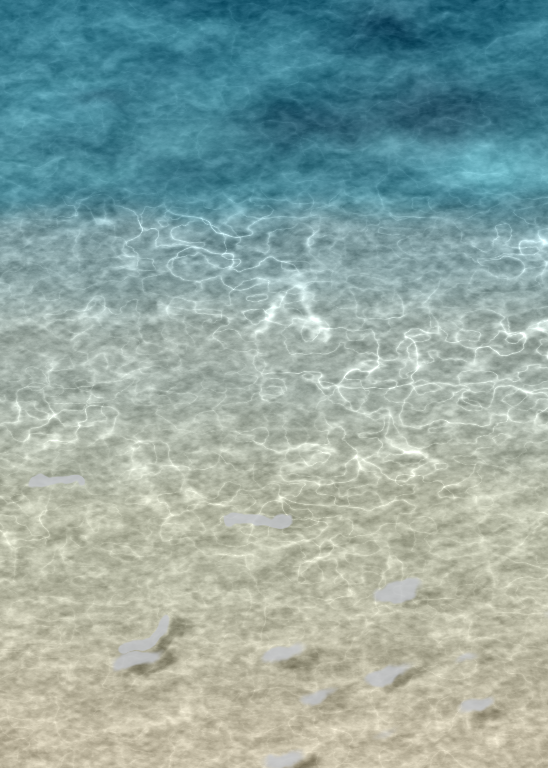
Give the GLSL for this texture, as a Shadertoy shader.

```glsl
// Clear shallow water seen from the shore: deep teal sea fading to pale sand.
// A vertical colour ramp is tinted by broad noise, then covered with warped
// ridged-noise caustics, fine ripples, dark hollows and scattered foam.

float hash(vec2 p) {
    return fract(sin(dot(p, vec2(127.1, 311.7))) * 43758.5453);
}

float noise(vec2 p) {
    vec2 i = floor(p), f = fract(p);
    f = f * f * (3.0 - 2.0 * f);
    return mix(mix(hash(i), hash(i + vec2(1, 0)), f.x),
               mix(hash(i + vec2(0, 1)), hash(i + vec2(1, 1)), f.x), f.y);
}

float fbm(vec2 p) {
    float sum = 0.0, amp = 0.5;
    for (int i = 0; i < 4; i++) {
        sum += amp * noise(p);
        p = mat2(1.6, 1.2, -1.2, 1.6) * p + 7.3;
        amp *= 0.5;
    }
    return sum / 0.9375;
}

// Thin bright lines along the middle level of warped noise
float caustic(vec2 p, float sharpness) {
    p += 1.5 * vec2(fbm(p * 0.7 + 3.1), fbm(p * 0.7 + 19.4));
    float ridge = 1.0 - abs(2.0 * noise(p) - 1.0);
    return pow(ridge, sharpness);
}

// Soft elliptical patch
float blob(vec2 p, vec2 centre, vec2 radius) {
    vec2 d = (p - centre) / radius;
    return exp(-dot(d, d));
}

// Soft line between two points
float strand(vec2 p, vec2 a, vec2 b, float width) {
    vec2 ab = b - a;
    float h = clamp(dot(p - a, ab) / dot(ab, ab), 0.0, 1.0);
    float d = length(p - a - ab * h) / width;
    return exp(-d * d);
}

// Colour of the still water by height
vec3 waterRamp(float y) {
    vec3 c = mix(vec3(0.75, 0.72, 0.63), vec3(0.69, 0.70, 0.62), smoothstep(0.0, 0.32, y));
    c = mix(c, vec3(0.62, 0.67, 0.64), smoothstep(0.3, 0.54, y));
    c = mix(c, vec3(0.50, 0.62, 0.64), smoothstep(0.53, 0.71, y));
    c = mix(c, vec3(0.27, 0.51, 0.57), smoothstep(0.685, 0.765, y));
    return mix(c, vec3(0.17, 0.43, 0.51), smoothstep(0.76, 1.0, y));
}

// Foam scattered in slanted cells near the shore
float scatteredFoam(vec2 p) {
    vec2 q = vec2(p.x, p.y - 0.3 * p.x) * vec2(9.0, 15.0);
    float foam = 0.0;
    for (int j = -1; j <= 1; j++)
    for (int i = -1; i <= 1; i++) {
        vec2 cell = floor(q) + vec2(i, j);
        vec2 centre = cell + 0.2 + 0.6 * vec2(hash(cell), hash(cell + 31.0));
        float size = step(0.72, hash(cell + 57.0)) * (0.5 + 0.5 * hash(cell + 83.0));
        foam = max(foam, size * blob(q, centre, vec2(0.3, 0.22)));
    }
    return foam * (1.0 - smoothstep(0.28, 0.4, p.y));
}

void mainImage(out vec4 fragColor, in vec2 fragCoord) {
    vec2 p = fragCoord / iResolution.y;
    vec2 warp = vec2(fbm(p * 22.0), fbm(p * 22.0 + 40.0)) - 0.5;
    vec2 w = p + 0.035 * warp;
    float deep = smoothstep(0.69, 0.77, p.y);
    float shore = 1.0 - smoothstep(0.1, 0.45, p.y);

    // Base colour with an uneven edge between sand and sea
    vec3 col = waterRamp(p.y + 0.04 * (fbm(p * vec2(7.0, 16.0)) - 0.5));

    // Broad shadows and pale shoals in the deep water
    float shade = blob(w, vec2(0.56, 0.855), vec2(0.11, 0.045))
                + 0.7 * blob(w, vec2(0.50, 0.975), vec2(0.06, 0.05))
                + 0.6 * blob(w, vec2(0.40, 0.83), vec2(0.09, 0.025))
                + 0.6 * blob(w, vec2(0.13, 0.867), vec2(0.04, 0.012));
    float shoal = blob(w, vec2(0.62, 0.785), vec2(0.09, 0.03))
                + 0.8 * blob(w, vec2(0.08, 0.86), vec2(0.09, 0.035))
                + 0.5 * blob(w, vec2(0.30, 0.90), vec2(0.08, 0.03));
    float swell = fbm(w * vec2(8.0, 22.0) + 5.0) - 0.5;
    col += deep * (vec3(0.09, 0.12, 0.12) * shoal - vec3(0.09, 0.16, 0.15) * shade);
    col += deep * swell * vec3(0.28, 0.32, 0.30);

    // Ripples: long slanted streaks and fine grain
    vec2 slant = vec2(p.x, p.y - 0.22 * p.x);
    float streaks = fbm(slant * vec2(24.0, 75.0) + 3.0 * warp) - 0.5;
    float grain = fbm(p * vec2(110.0, 190.0)) - 0.5;
    col += streaks * mix(0.26, 0.18, deep) + grain * mix(0.24, 0.15, deep);

    // Caustic net, strongest in the middle band
    float band = smoothstep(0.1, 0.55, p.y) * (1.0 - smoothstep(0.70, 0.78, p.y));
    float patches = smoothstep(0.3, 0.7, fbm(p * vec2(9.0, 13.0) + 11.0));
    float net = caustic(p * vec2(26.0, 40.0), 9.0) + 0.7 * caustic(p * vec2(48.0, 75.0) + 9.0, 7.0);
    col += net * (0.07 + 0.20 * band * patches) * mix(1.0, 0.65, deep);

    // Bright folded strands in the shallows
    float folds = strand(w, vec2(0.385, 0.628), vec2(0.425, 0.56), 0.007)
                + 0.7 * strand(w, vec2(0.36, 0.61), vec2(0.33, 0.54), 0.006)
                + 0.4 * strand(w, vec2(0.17, 0.41), vec2(0.22, 0.32), 0.014);
    col += 0.24 * folds * (0.4 + noise(p * 90.0));

    // Foam with hollows shaded below it
    float foam = scatteredFoam(w);
    foam = max(foam, strand(w, vec2(0.16, 0.153), vec2(0.212, 0.185), 0.010));
    foam = max(foam, strand(w, vec2(0.04, 0.365), vec2(0.11, 0.37), 0.008));
    foam = max(foam, strand(w, vec2(0.30, 0.325), vec2(0.38, 0.33), 0.008));
    float hollow = scatteredFoam(w + vec2(-0.022, 0.008));
    hollow = max(hollow, strand(w, vec2(0.20, 0.152), vec2(0.24, 0.185), 0.010));
    col -= shore * 0.16 * smoothstep(0.25, 0.8, hollow) * (0.5 + noise(p * 70.0));
    col = mix(col, vec3(0.76, 0.77, 0.79), 0.8 * smoothstep(0.35, 0.65, foam));

    fragColor = vec4(clamp(col, 0.0, 1.0), 1.0);
}
```
